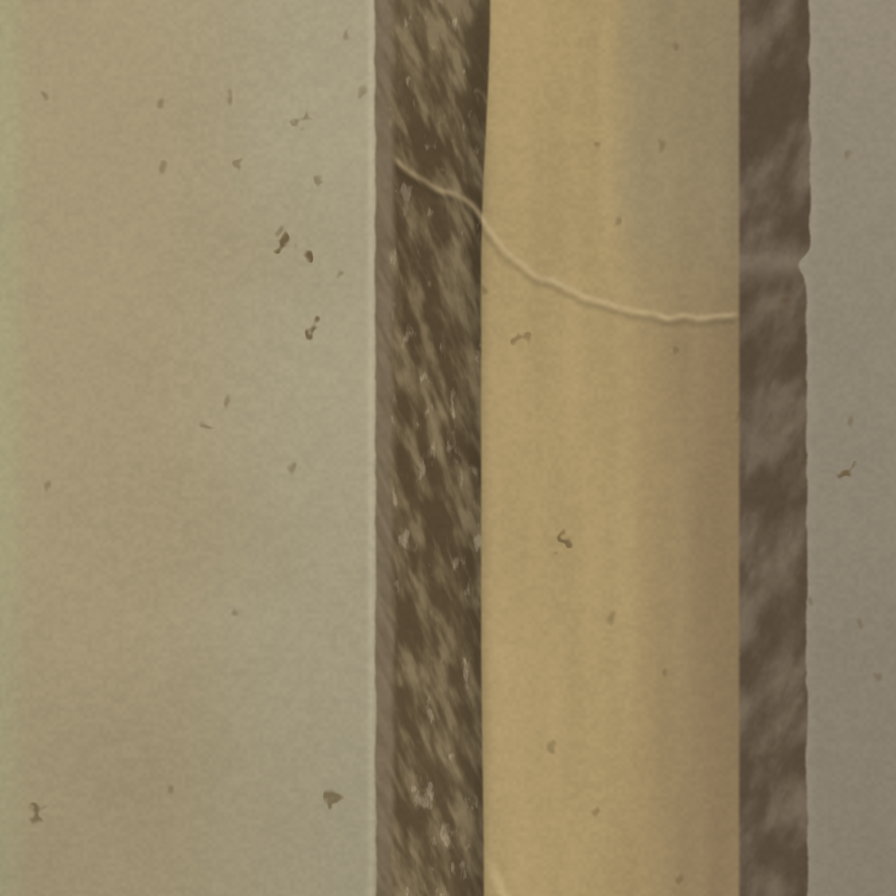
Write a Shadertoy shader that draws this texture.

```glsl
// Weathered plaster wall with a cracked cream pillar between two scratched dark bands.

// Vertical boundaries, in canvas widths
const float BAND_LEFT = 0.419;
const float BEVEL_END = 0.438;
const float PILLAR_LEFT = 0.537;
const float PILLAR_RIGHT = 0.825;
const float BAND_RIGHT = 0.900;

// Paint and plaster
const vec3 WALL_WARM = vec3(0.640, 0.585, 0.460);
const vec3 WALL_COOL = vec3(0.640, 0.605, 0.500);
const vec3 WALL_EDGE = vec3(0.640, 0.610, 0.475);
const vec3 BEVEL = vec3(0.465, 0.410, 0.325);
const vec3 BAND_DARK = vec3(0.330, 0.275, 0.195);
const vec3 BAND_WORN = vec3(0.510, 0.450, 0.340);
const vec3 PILLAR_LIT = vec3(0.665, 0.580, 0.410);
const vec3 PILLAR_SHADE = vec3(0.545, 0.470, 0.350);
const vec3 PILLAR_GREY = vec3(0.570, 0.520, 0.405);
const vec3 RIGHT_DARK = vec3(0.345, 0.290, 0.230);
const vec3 RIGHT_WORN = vec3(0.455, 0.400, 0.335);
const vec3 RIGHT_WALL = vec3(0.565, 0.525, 0.455);
const vec3 CRACK_PALE = vec3(0.735, 0.655, 0.500);
const vec3 STAIN = vec3(0.385, 0.320, 0.210);

const float GRAIN = 0.045;
const float CRACK_WIDTH = 0.0035;

// Larger stains: x, y, strength
const vec3 STAINS[12] = vec3[12](
    vec3(0.318, 0.728, 0.80), vec3(0.341, 0.717, 0.85), vec3(0.348, 0.632, 0.75),
    vec3(0.270, 0.815, 0.40), vec3(0.338, 0.870, 0.40), vec3(0.358, 0.803, 0.40),
    vec3(0.230, 0.525, 0.35), vec3(0.371, 0.108, 0.60), vec3(0.040, 0.096, 0.60),
    vec3(0.628, 0.395, 0.65), vec3(0.948, 0.471, 0.75), vec3(0.580, 0.622, 0.40));

float hash(vec2 p) {
    vec3 q = fract(vec3(p.xyx) * 0.1031);
    q += dot(q, q.yzx + 33.33);
    return fract((q.x + q.y) * q.z);
}

float noise(vec2 p) {
    vec2 i = floor(p), f = fract(p);
    f = f * f * (3.0 - 2.0 * f);
    return mix(mix(hash(i), hash(i + vec2(1, 0)), f.x),
               mix(hash(i + vec2(0, 1)), hash(i + vec2(1, 1)), f.x), f.y);
}

float fbm(vec2 p) {
    float sum = 0.0, amp = 0.53;
    for (int i = 0; i < 4; i++) {
        sum += amp * noise(p);
        p = mat2(1.6, 1.2, -1.2, 1.6) * p + 17.3;
        amp *= 0.5;
    }
    return sum;
}

float step01(float edge, float x, float soft) {
    return smoothstep(edge - soft, edge + soft, x);
}

float bump(float x, float center, float width) {
    float d = (x - center) / width;
    return exp(-d * d);
}

float crackHeight(float x) {
    float d = 0.77 - x;
    return 0.646 + 1.65 * d * d + 0.026 * bump(x, 0.52, 0.04)
         + 0.006 * (noise(vec2(x * 55.0, 4.0)) - 0.5);
}

// Stains and small scattered specks
float stainMask(vec2 p) {
    vec2 warp = vec2(noise(p * 110.0), noise(p * 110.0 + 50.0)) - 0.5;
    float mask = 0.0;
    for (int i = 0; i < 12; i++) {
        vec2 d = (p - STAINS[i].xy + warp * 0.022) / vec2(0.009, 0.008);
        mask = max(mask, STAINS[i].z * smoothstep(1.2, 0.3, length(d)));
    }
    vec2 cell = floor(p * 14.0);
    vec2 center = (cell + 0.25 + 0.5 * vec2(hash(cell), hash(cell + 31.0))) / 14.0;
    float speck = smoothstep(0.006, 0.001, length((p - center) * vec2(1.0, 0.7) + warp * 0.006));
    return max(mask, 0.35 * speck * step(0.84, hash(cell + 73.0)));
}

vec3 leftWall(vec2 p, float cloud) {
    vec3 c = mix(WALL_WARM, WALL_COOL, smoothstep(0.15, 0.40, p.x + 0.1 * (cloud - 0.5)));
    c = mix(WALL_EDGE, c, smoothstep(0.005, 0.04, p.x));
    c *= mix(0.95, 1.01, smoothstep(0.0, 0.6, p.y));
    return c + 0.045 * bump(p.x, BAND_LEFT - 0.005, 0.004);
}

vec3 leftBand(vec2 p) {
    vec2 slanted = vec2(p.x + 0.25 * p.y, p.y);
    float wear = fbm(slanted * vec2(65.0, 24.0));
    float scratch = noise(vec2(p.x + 0.45 * p.y, p.y) * vec2(190.0, 45.0));
    float amount = smoothstep(0.28, 0.85, wear + 0.25 * (scratch - 0.5));
    amount += 0.22 * smoothstep(0.82, 1.0, p.y) + 0.10 * smoothstep(0.5, 0.1, p.y);
    vec3 c = mix(BAND_DARK, BAND_WORN, clamp(amount, 0.0, 1.0));
    c += 0.13 * smoothstep(0.67, 0.82, fbm(p * vec2(75.0, 38.0) + 9.0));
    c *= 1.0 - 0.14 * bump(p.x, PILLAR_LEFT, 0.018);
    return mix(BEVEL + 0.06 * (scratch - 0.5), c, step01(BEVEL_END, p.x + 0.01 * (wear - 0.5), 0.005));
}

vec3 pillar(vec2 p, float cloud) {
    vec3 c = mix(PILLAR_LIT, PILLAR_SHADE, smoothstep(0.66, PILLAR_RIGHT, p.x));
    float rub = smoothstep(0.67, 0.73, p.x + 0.05 * (cloud - 0.5)) * smoothstep(0.60, 0.80, p.y);
    c = mix(c, PILLAR_GREY, 0.65 * rub);
    c *= 0.97 + 0.06 * noise(p * vec2(50.0, 5.0));
    return c * (1.0 - 0.09 * bump(p.x, PILLAR_LEFT, 0.008));
}

vec3 rightBand(vec2 p) {
    float wear = fbm(vec2(p.x - 0.3 * p.y, p.y) * vec2(38.0, 20.0) + 40.0);
    vec3 c = mix(RIGHT_DARK, RIGHT_WORN, smoothstep(0.3, 0.85, wear));
    float patchMask = bump(p.y, 0.708 + 0.02 * (wear - 0.5), 0.016);
    return mix(c, RIGHT_WORN + 0.06, 0.65 * patchMask);
}

void mainImage(out vec4 fragColor, in vec2 fragCoord) {
    vec2 p = fragCoord / iResolution.xy;
    float cloud = fbm(p * 7.0);
    float ragged = fbm(vec2(p.y * 45.0, 2.0)) - 0.5;
    float soft = 0.0022;

    // Layers from left to right
    float pillarEdge = PILLAR_LEFT + 0.010 * smoothstep(0.70, 1.0, p.y) + 0.003 * smoothstep(0.3, 0.0, p.y);
    float rightEdge = BAND_RIGHT + 0.004 * step01(0.71, p.y, 0.01) + 0.006 * ragged - 0.008 * bump(p.y, 0.705, 0.012);
    vec3 color = leftWall(p, cloud);
    color = mix(color, leftBand(p), step01(BAND_LEFT + 0.004 * ragged, p.x, soft));
    float onPillar = step01(pillarEdge, p.x, soft);
    color = mix(color, pillar(p, cloud), onPillar);
    color = mix(color, rightBand(p), step01(PILLAR_RIGHT, p.x, 0.003));
    vec3 farWall = RIGHT_WALL * mix(0.93, 1.02, p.y) + 0.02 * bump(p.x, rightEdge, 0.008);
    color = mix(color, farWall, step01(rightEdge, p.x, soft));

    // Crack, narrowed by its local slope
    float slope = (crackHeight(p.x + 0.002) - crackHeight(p.x - 0.002)) / 0.004;
    float dist = (p.y - crackHeight(p.x)) / sqrt(1.0 + slope * slope);
    float span = step01(0.440, p.x, 0.006) * (1.0 - step01(0.822, p.x, 0.006));
    float line = bump(dist, 0.0, CRACK_WIDTH) * span * (0.5 + 0.5 * noise(p * 70.0));
    color *= 1.0 - 0.10 * bump(dist, -0.007, 0.004) * span;
    color = mix(color, CRACK_PALE, line * mix(0.60, 0.85, onPillar));

    // Stains, chipped foot and plaster grain
    color = mix(color, STAIN, stainMask(p) * (1.0 - step01(0.41, p.x, 0.005) * (1.0 - onPillar)));
    float foot = bump(p.x + 0.45 * p.y, 0.563, 0.006) * smoothstep(0.06, 0.01, p.y) * onPillar;
    color += 0.07 * foot;
    float grain = 0.6 * noise(p * 230.0) + 0.4 * noise(p * vec2(110.0, 160.0)) - 0.5;
    color *= 1.0 + GRAIN * grain * 1.6 + 0.05 * (cloud - 0.5);
    fragColor = vec4(clamp(color, 0.0, 1.0), 1.0);
}
```
